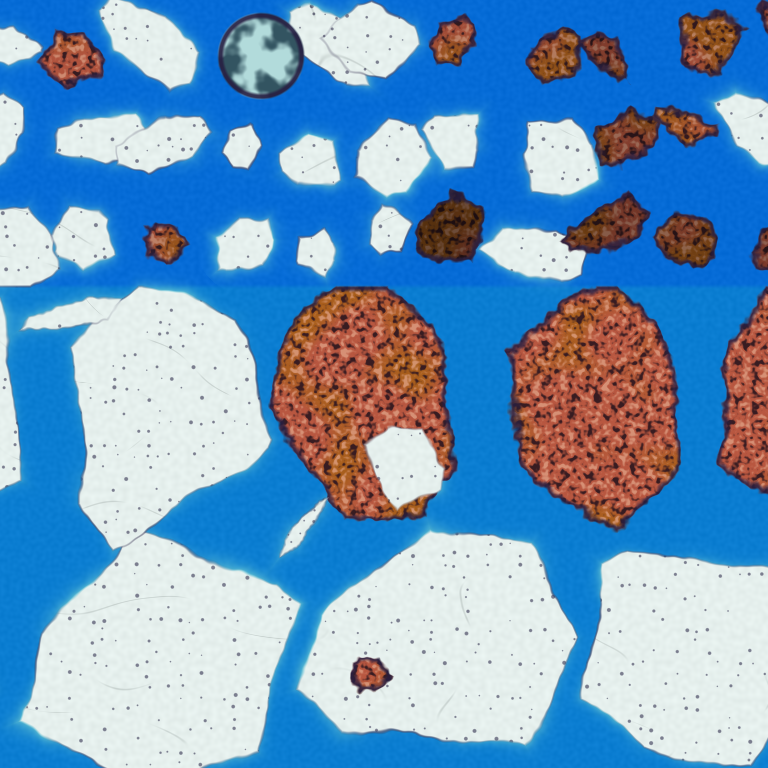
Reproduce this texture procedurally as a three.js fragment shader.

```glsl
varying vec2 vUv;

const float TAU = 6.2831853;
const float SEAM = 0.627;        // height where fine grains meet coarse ones
const float SOFTNESS = 0.0019;
const float HALO_WIDTH = 0.006;
const float RIM_WIDTH = 0.007;
const float SPECK_CELLS = 70.0;
const float SPECK_SHARE = 0.28;
const vec2 COARSE_REACH_LOW = vec2(0.175, 0.148);
const vec2 COARSE_REACH_HIGH = vec2(0.136, 0.142);
const vec3 RESIN_UPPER = vec3(0.02, 0.42, 0.84);
const vec3 RESIN_LOWER = vec3(0.04, 0.49, 0.82);
const vec3 HALO = vec3(0.36, 0.74, 0.82);
const vec3 QUARTZ = vec3(0.90, 0.94, 0.93);
const vec3 SPECK = vec3(0.30, 0.30, 0.40);
const vec3 OCHRE = vec3(0.66, 0.37, 0.11);
const vec3 RUST = vec3(0.72, 0.34, 0.25);
const vec3 PINK = vec3(0.88, 0.64, 0.53);
const vec3 UMBER = vec3(0.22, 0.11, 0.13);
const vec3 RIM = vec3(0.15, 0.12, 0.26);

float hash(vec2 p) {
  vec3 q = fract(p.xyx * 0.1031);
  q += dot(q, q.yzx + 33.33);
  return fract((q.x + q.y) * q.z);
}

float cornerSlope(vec2 cell, vec2 offset) {
  float angle = TAU * hash(cell);
  return dot(vec2(cos(angle), sin(angle)), offset);
}

float gradientNoise(vec2 p) {
  vec2 i = floor(p), f = fract(p);
  vec2 u = f * f * f * (f * (f * 6.0 - 15.0) + 10.0);
  vec2 e = vec2(1.0, 0.0);
  return mix(mix(cornerSlope(i, f), cornerSlope(i + e, f - e), u.x),
             mix(cornerSlope(i + e.yx, f - e.yx), cornerSlope(i + e.xx, f - e.xx), u.x), u.y);
}

float cover(float d) { return 1.0 - smoothstep(-SOFTNESS, SOFTNESS, d); }

// Irregular polygon: the intersection of seven jittered half planes
float shardDistance(vec2 p, vec2 reach, float seed) {
  float d = -1.0;
  for (int i = 0; i < 7; i++) {
    float k = float(i);
    float angle = TAU * (k + 0.7 * hash(vec2(seed, k))) / 7.0;
    vec2 normal = vec2(cos(angle), sin(angle)) / reach;
    float offset = mix(0.76, 1.1, hash(vec2(seed, k + 20.0)));
    d = max(d, (dot(p, normal) - offset) / length(normal));
  }
  return d;
}

vec3 quartzColour(vec2 uv) {
  vec3 colour = QUARTZ + 0.035 * gradientNoise(uv * 120.0);
  vec2 cell = floor(uv * SPECK_CELLS);
  vec2 spot = 0.25 + 0.5 * vec2(hash(cell + 3.0), hash(cell + 71.0));
  float radius = mix(0.04, 0.17, hash(cell + 140.0));
  float speck = 1.0 - smoothstep(radius - 0.06, radius + 0.08, length(fract(uv * SPECK_CELLS) - spot));
  colour = mix(colour, SPECK, 0.7 * speck * step(hash(cell), SPECK_SHARE));
  float crack = 1.0 - smoothstep(0.0, 0.012, abs(gradientNoise(uv * vec2(5.0, 9.0) + 4.0)));
  return colour - 0.10 * crack * smoothstep(0.0, 0.3, gradientNoise(uv * 16.0));
}

vec3 rustColour(vec2 uv, float seed) {
  float stain = gradientNoise(uv * 14.0 + seed) + 0.8 * (hash(vec2(seed, 50.0)) - 0.5);
  float grit = 0.5 + 0.9 * gradientNoise(uv * 88.0) + 0.65 * gradientNoise(uv * 185.0);
  vec3 body = mix(OCHRE, RUST, smoothstep(-0.25, 0.25, stain));
  vec3 colour = mix(UMBER, body, smoothstep(0.02, 0.48, grit));
  return mix(colour, PINK, 0.75 * smoothstep(0.55, 1.0, grit));
}

// Lays one grain over the colour; side is +1 above the seam and -1 below it
void layGrain(inout vec3 colour, vec2 uv, vec2 centre, vec2 reach, float turn,
              float seed, float side, bool rusty, float shade) {
  vec2 p = uv - centre;
  float size = min(reach.x, reach.y);
  if (length(p) > 1.7 * max(reach.x, reach.y)) return;
  float c = cos(turn), s = sin(turn);
  float d = shardDistance(vec2(c * p.x + s * p.y, c * p.y - s * p.x), reach, seed);
  d += 0.13 * size * gradientNoise(p * 1.6 / size + seed) + 0.003 * gradientNoise(uv * 60.0);
  if (rusty) d += 0.008 * gradientNoise(uv * 42.0) + 0.004 * gradientNoise(uv * 110.0);
  d = max(d, side * (SEAM - uv.y));
  float onResin = smoothstep(0.3, 0.6, colour.b - colour.r);
  float glow = 0.5 + 1.2 * gradientNoise(uv * 11.0 + seed);
  float rim = 1.0 - smoothstep(0.0, RIM_WIDTH, abs(d + 0.002));
  if (rusty) {
    vec3 grain = mix(rustColour(uv, seed) * shade, RIM, 0.85 * rim);
    colour = mix(colour, grain, cover(d));
  } else {
    float halo = exp(-max(d, 0.0) / HALO_WIDTH) * clamp(glow, 0.15, 0.95);
    colour = mix(colour, HALO, halo * onResin);
    colour = mix(colour, quartzColour(uv), cover(d));
    float outline = 1.0 - smoothstep(0.0, 0.0026, abs(d));
    colour = mix(colour, RIM, 0.5 * outline * (1.0 - clamp(glow, 0.0, 1.0)));
  }
}

void layBubble(inout vec3 colour, vec2 uv, vec2 centre, float radius) {
  float d = length(uv - centre) - radius;
  float patches = gradientNoise(uv * 32.0 + 5.0) + 0.3 * gradientNoise(uv * 90.0);
  vec3 glass = mix(vec3(0.20, 0.33, 0.38), vec3(0.70, 0.86, 0.86), smoothstep(-0.3, 0.15, patches));
  glass = mix(glass, RIM, 0.9 * (1.0 - smoothstep(0.001, 0.006, abs(d + 0.003))));
  colour = mix(colour, glass, cover(d));
}

void main() {
  vec2 uv = vUv;
  vec3 colour = mix(RESIN_LOWER, RESIN_UPPER, smoothstep(SEAM - 0.004, SEAM + 0.004, uv.y));
  colour += 0.03 * gradientNoise(uv * 150.0);

  // Fine grains, rustier towards the right
  for (int row = 0; row < 3; row++) {
    for (int col = 0; col < 11; col++) {
      vec2 id = vec2(float(col), float(row));
      float seed = 11.0 * id.y + id.x + 40.0;
      vec2 jitter = vec2(hash(id + 7.0), hash(id + 19.0)) - 0.5;
      vec2 centre = vec2(0.01, 0.68) + id * vec2(0.1, 0.132) + jitter * vec2(0.05, 0.05);
      bool rusty = hash(id + 31.0) < mix(0.1, 0.8, centre.x);
      float size = mix(0.028, 0.054, hash(id + 43.0)) * (rusty ? 0.88 : 1.0);
      float stretch = mix(0.9, 1.5, hash(id + 57.0));
      float turn = 1.8 * (hash(id + 83.0) - 0.5);
      layGrain(colour, uv, centre, size * vec2(stretch, 1.0 / stretch), turn, seed, 1.0,
               rusty, mix(0.5, 1.0, hash(id + 97.0)));
    }
  }
  layBubble(colour, uv, vec2(0.34, 0.927), 0.056);

  // Coarse grains: quartz below, mostly rusty fragments above
  for (int row = 0; row < 2; row++) {
    for (int col = -1; col < 4; col++) {
      vec2 id = vec2(float(col), float(row));
      bool high = row == 1;
      vec2 jitter = vec2(hash(id + 5.0), hash(id + 23.0)) - 0.5;
      vec2 centre = vec2(0.2 + id.x * (high ? 0.288 : 0.362), 0.157 + 0.31 * id.y) + 0.025 * jitter;
      vec2 reach = high ? COARSE_REACH_HIGH : COARSE_REACH_LOW;
      layGrain(colour, uv, centre, reach, 0.5 * jitter.x, 5.0 * id.y + id.x + 9.0, -1.0,
               high && col > 0, 1.0);
    }
  }

  // Slivers in the gaps, a quartz inclusion and a rust chip
  layGrain(colour, uv, vec2(0.09, 0.59), vec2(0.065, 0.017), 0.25, 91.0, -1.0, false, 1.0);
  layGrain(colour, uv, vec2(0.39, 0.31), vec2(0.045, 0.009), 0.9, 92.0, -1.0, false, 1.0);
  layGrain(colour, uv, vec2(0.53, 0.39), vec2(0.042, 0.055), 0.3, 93.0, -1.0, false, 1.0);
  layGrain(colour, uv, vec2(0.48, 0.12), vec2(0.028, 0.022), 0.0, 94.0, -1.0, true, 1.0);

  gl_FragColor = vec4(clamp(colour, 0.0, 1.0), 1.0);
}
```
